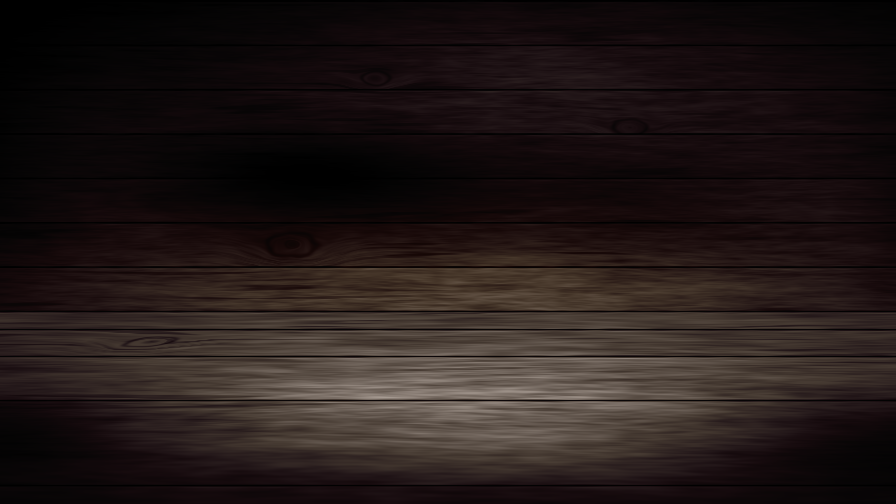
This background is drawn by a WebGL 2 fragment shader. Its source:

```glsl
#version 300 es
precision highp float;
// A dim plank wall above a plank floor, lit by soft pools of light.
// Both surfaces map to shared wood coordinates (the floor by perspective),
// where gradient noise makes the grain; glows and shadows then shade it.

uniform vec2 u_resolution;
out vec4 outColor;

const float FLOOR_EDGE = 0.382;    // height where the wall meets the floor
const float HORIZON = 0.567;       // vanishing height of the floor
const float PLANK = 0.088;         // plank width in wood units
const float FLOOR_STEP = 0.88;     // inverse depth of one floor plank
const float SEAM = 0.0016;         // half width of a seam on the canvas
const float GRAIN_CONTRAST = 0.62;
const float PLANK_VARIATION = 0.16;
const int KNOT_COUNT = 4;
const vec3 KNOTS[KNOT_COUNT] = vec3[KNOT_COUNT](   // wood x, wood y, size
    vec3(0.579, 0.132, 0.032), vec3(0.745, 0.463, 0.018),
    vec3(1.250, 0.365, 0.022), vec3(0.444, -0.132, 0.022));

float hash(float n) { return fract(sin(n * 91.73) * 4375.85); }

vec2 gradient(vec2 cell) {
    float angle = 6.2832 * fract(sin(dot(cell, vec2(127.1, 311.7))) * 4358.55);
    return vec2(cos(angle), sin(angle));
}

float gradientNoise(vec2 p) {
    vec2 i = floor(p), f = fract(p);
    vec2 w = f * f * f * (f * (f * 6.0 - 15.0) + 10.0);
    vec2 e = vec2(1.0, 0.0);
    float low = mix(dot(gradient(i), f), dot(gradient(i + e), f - e), w.x);
    float high = mix(dot(gradient(i + e.yx), f - e.yx),
                     dot(gradient(i + e.xx), f - e.xx), w.x);
    return mix(low, high, w.y);
}

// Soft elliptical spot, 1 at its centre.
float glow(vec2 uv, vec2 center, vec2 radius) {
    vec2 d = (uv - center) / radius;
    return exp(-dot(d, d));
}

// Relative brightness of the wood; footprint is the wood height of one pixel.
float woodGrain(vec2 wood, float row, float footprint) {
    vec2 q = wood;
    float knotShade = 0.0;
    for (int i = 0; i < KNOT_COUNT; i++) {
        vec3 knot = KNOTS[i];
        if (floor(knot.y / PLANK) != row) continue;
        float r = length((wood - knot.xy) * vec2(0.5, 1.0)) / knot.z;
        r += 0.15 * gradientNoise(wood * vec2(30.0, 60.0));
        q.y = mix(q.y, knot.y + r * knot.z, exp(-0.6 * r * r));
        float rim = (r - 0.75) / 0.12;
        knotShade += 0.45 * exp(-rim * rim) + 0.35 * exp(-9.0 * r * r);
    }
    q.x += 17.0 * hash(row + 3.0);
    q.y += 0.012 * gradientNoise(vec2(q.x * 2.2, q.y * 14.0));

    // Long streaks at rising frequency, faded before they alias.
    float grain = 0.0, frequency = 30.0;
    for (int i = 0; i < 6; i++) {
        float visible = 1.0 - smoothstep(0.5, 1.5, frequency * footprint);
        grain += 0.38 * visible * gradientNoise(q * vec2(frequency * 0.08, frequency));
        frequency *= 1.75;
    }
    // Thin dark growth lines that come and go.
    float lines = gradientNoise(vec2(q.x * 4.0, q.y * 120.0) + 31.0);
    float patches = smoothstep(-0.2, 0.3, gradientNoise(vec2(q.x * 2.0, q.y * 14.0)));
    float cracks = smoothstep(0.15, 0.36, lines) * patches;
    float blotch = gradientNoise(q * vec2(4.0, 18.0) + 9.0);
    return (1.0 + GRAIN_CONTRAST * grain + 0.14 * blotch)
        * (1.0 - 0.38 * cracks) * (1.0 - min(knotShade, 0.7));
}

float wallLight(vec2 uv) {
    float light = 0.32 * glow(uv, vec2(0.52, 0.40), vec2(0.43, 0.135));
    light += 0.130 * glow(uv, vec2(0.60, 0.81), vec2(0.36, 0.20));
    light += 0.055 * glow(uv, vec2(0.14, 0.62), vec2(0.13, 0.19));
    light += 0.060 * glow(uv, vec2(0.91, 0.59), vec2(0.13, 0.20));
    return light * (1.0 - 0.90 * glow(uv, vec2(0.35, 0.65), vec2(0.18, 0.075)));
}

float floorLight(vec2 uv) {
    float light = 0.29 * glow(uv, vec2(0.52, 0.29), vec2(0.75, 0.25));
    light += 0.23 * glow(uv, vec2(0.54, 0.19), vec2(0.27, 0.11));
    light *= 1.0 - 0.80 * glow(uv, vec2(0.00, 0.13), vec2(0.16, 0.10));
    return light * (1.0 - 0.75 * glow(uv, vec2(1.00, 0.10), vec2(0.17, 0.10)));
}

void main() {
    vec2 uv = gl_FragCoord.xy / u_resolution;
    vec2 p = gl_FragCoord.xy / u_resolution.y;
    float pixel = 1.0 / u_resolution.y;
    bool onWall = uv.y > FLOOR_EDGE;

    // Wood coordinates: flat on the wall, in perspective on the floor.
    float nearest = HORIZON - FLOOR_EDGE;
    float depth = max(HORIZON - uv.y, nearest);
    float middle = 0.5 * u_resolution.x / u_resolution.y;
    float v = onWall ? (uv.y - FLOOR_EDGE) / PLANK
                     : (1.0 / depth - 1.0 / nearest) / FLOOR_STEP;
    float stretch = onWall ? 1.0 : PLANK / (FLOOR_STEP * depth * depth);
    vec2 wood = vec2(onWall ? p.x : middle + (p.x - middle) * nearest / depth, v * PLANK);
    float row = floor(v);

    float light = onWall ? wallLight(uv) : floorLight(uv);
    light *= woodGrain(wood, row, pixel * stretch);
    light *= 1.0 + PLANK_VARIATION * (hash(row + 11.0) - 0.5);

    // Dark uneven seams, with a faint worn rim on the plank below each one.
    float below = (1.0 - fract(v)) * PLANK / stretch;
    float above = fract(v) * PLANK / stretch;
    float wear = gradientNoise(vec2(wood.x * 24.0, floor(v + 0.5) * 7.3));
    float rim = (below - 2.4 * SEAM) / SEAM;
    light *= 1.0 + (0.14 + 0.3 * wear) * exp(-rim * rim);
    float halfWidth = SEAM * (1.0 + 0.5 * wear);
    float seam = 1.0 - smoothstep(halfWidth - 0.6 * pixel, halfWidth + 0.6 * pixel,
                                  min(above, below));
    light *= 1.0 - 0.88 * seam;

    // Shadows lean to plum, bright wood to tan, the low wall to brown.
    float warmth = onWall ? glow(uv, vec2(0.5, 0.45), vec2(0.45, 0.16)) : 0.0;
    light = max(light - 0.008, 0.0);
    float greenLoss = 0.046 + 0.016 * warmth;
    float blueLoss = mix(0.035, 0.08, smoothstep(0.1, 0.3, light)) + 0.035 * warmth;
    vec3 loss = vec3(0.0, greenLoss, blueLoss) * smoothstep(0.0, 0.1, light);
    outColor = vec4(clamp(vec3(light) - loss, 0.0, 1.0), 1.0);
}
```
